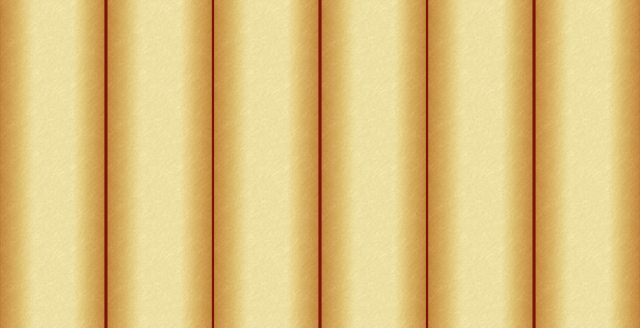
Reproduce this pattern procedurally as a Shadertoy shader.

```glsl
// Six gilded parchment columns, shaded like rounded pillars and split by thin dark red lines.

vec2 hashGradient(vec2 cell) {
    vec3 q = fract(cell.xyx * vec3(0.1031, 0.1030, 0.0973));
    q += dot(q, q.yzx + 33.33);
    float angle = 6.2832 * fract((q.x + q.y) * q.z);
    return vec2(cos(angle), sin(angle));
}

// Gradient at a lattice corner, repeating along a slanted period vector
vec2 cornerGradient(vec2 cell, vec2 period) {
    return hashGradient(cell - period * floor(cell.y / period.y));
}

float gradientNoise(vec2 p, vec2 period) {
    vec2 i = floor(p), f = p - i;
    vec2 s = f * f * f * (f * (f * 6.0 - 15.0) + 10.0);
    vec2 e = vec2(1.0, 0.0);
    float a = dot(cornerGradient(i, period), f);
    float b = dot(cornerGradient(i + e.xy, period), f - e.xy);
    float c = dot(cornerGradient(i + e.yx, period), f - e.yx);
    float d = dot(cornerGradient(i + e.xx, period), f - e.xx);
    return mix(mix(a, b, s.x), mix(c, d, s.x), s.y);
}

// Noise over one column, repeating once per unit of height and leaning right
float slantedNoise(vec2 tile, float across, float down, float lean) {
    vec2 p = vec2(tile.x * across - tile.y * lean, tile.y * down);
    return gradientNoise(p, vec2(-lean, down));
}

// Tan at the sides, through gold, to cream in the middle
vec3 columnColour(float x) {
    float depth = min(x / 0.29, (1.0 - x) / 0.27);
    vec3 colour = mix(vec3(0.76, 0.53, 0.245), vec3(0.79, 0.58, 0.28), smoothstep(0.0, 0.25, depth));
    colour = mix(colour, vec3(0.84, 0.69, 0.38), smoothstep(0.15, 0.6, depth));
    colour = mix(colour, vec3(0.89, 0.80, 0.50), smoothstep(0.5, 0.9, depth));
    return mix(colour, vec3(0.93, 0.875, 0.635), smoothstep(0.8, 1.2, depth));
}

void mainImage(out vec4 fragColor, in vec2 fragCoord) {
    vec2 uv = fragCoord / iResolution.xy;
    float columns = 5.98;
    float x = (uv.x - 0.5) * columns;
    vec2 tile = vec2(fract(x), uv.y * 4.0);
    vec3 colour = columnColour(tile.x);

    // Parchment: soft mottling, fine grain and short slanted scratches
    float mottle = slantedNoise(tile, 9.0, 7.0, 3.0);
    float grain = slantedNoise(tile + 5.0, 46.0, 34.0, 9.0);
    float fibre = slantedNoise(tile + 2.0, 32.0, 12.0, 22.0);
    float scratch = (1.0 - smoothstep(0.0, 0.16, abs(fibre))) * smoothstep(-0.15, 0.3, mottle);
    float wear = 0.03 * mottle + 0.03 * grain + 0.025 * fibre - 0.03 * scratch + 0.005;
    colour += wear * vec3(0.7, 0.85, 1.3);

    // Separators: every second line, counted from the middle, is thicker
    float line = floor(x + 0.5);
    float halfWidth = mix(0.0145, 0.0105, mod(abs(line), 2.0));
    float pixel = columns / iResolution.x;
    float coverage = clamp((halfWidth - abs(x - line)) / pixel + 0.5, 0.0, 1.0);
    colour = mix(colour, vec3(0.49, 0.08, 0.01), coverage);

    fragColor = vec4(colour, 1.0);
}
```
